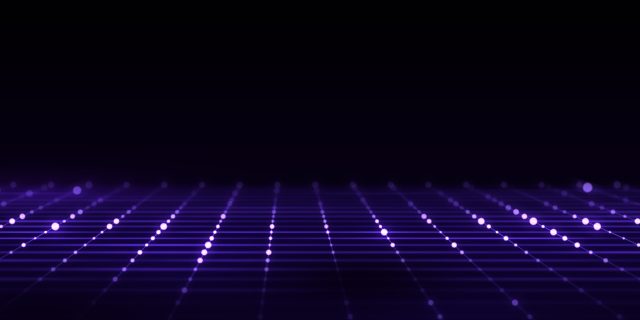
A Shadertoy shader for this background:

```glsl
const vec2 VANISH = vec2(0.906, 0.721);   // vanishing point, in canvas heights
const float ROW_STEP = 0.0925;            // depth between rows
const float ROW_START = 1.5;
const float LAST_ROW = 20.0;
const float COLUMN_STEP = 0.395;
const float COLUMN_START = 0.265;
const float FOCUS_DEPTH = 2.2;
const float FLOOR_EDGE = 0.422;

const vec3 SKY_TOP = vec3(0.003, 0.0, 0.008);
const vec3 SKY_LOW = vec3(0.024, 0.002, 0.072);
const vec3 HAZE = vec3(0.045, 0.012, 0.18);
const vec3 ROW_COLOR = vec3(0.34, 0.18, 0.74);
const vec3 COLUMN_COLOR = vec3(0.38, 0.25, 0.80);
const vec3 BOKEH_COLOR = vec3(0.43, 0.29, 0.80);
const vec3 DOT_COLOR = vec3(0.92, 0.80, 0.97);
const vec3 GLOW_COLOR = vec3(0.36, 0.16, 0.70);

// Pools of light: centre, radius
const int POOL_COUNT = 7;
const vec4 POOLS[POOL_COUNT] = vec4[](
    vec4(0.56, 0.21, 0.25, 0.12),
    vec4(0.15, 0.28, 0.12, 0.05),
    vec4(1.195, 0.28, 0.07, 0.04),
    vec4(1.46, 0.02, 0.28, 0.07),
    vec4(1.70, 0.28, 0.30, 0.06),
    vec4(0.14, 0.396, 0.15, 0.025),
    vec4(1.85, 0.417, 0.07, 0.015));
const vec4 SHADE = vec4(1.13, 0.125, 0.25, 0.075);
const vec4 CORNER_SHADE = vec4(0.10, 0.01, 0.38, 0.09);

float hash(vec2 p) {
    return fract(sin(dot(p, vec2(12.9898, 78.233))) * 43758.5453);
}

float noiseAlong(float x, float seed) {
    float cell = floor(x);
    float t = smoothstep(0.0, 1.0, x - cell);
    return mix(hash(vec2(cell, seed)), hash(vec2(cell + 1.0, seed)), t);
}

float bell(float d) { return exp(-d * d); }

float pool(vec2 p, vec4 shape) {
    return bell(length((p - shape.xy) / shape.zw));
}

float poolLight(vec2 p) {
    float sum = 0.0;
    for (int i = 0; i < POOL_COUNT; i++) sum += pool(p, POOLS[i]);
    return min(sum, 1.0);
}

float shadeAt(vec2 p) {
    return (1.0 - 0.88 * pool(p, SHADE)) * (1.0 - 0.75 * pool(p, CORNER_SHADE));
}

// Disc with a bright core in focus and a dim, wide body out of focus
vec3 gridDot(vec2 p, float row, float column, float pixel) {
    float depth = ROW_START + row * ROW_STEP;
    float slope = COLUMN_START + column * COLUMN_STEP;
    vec2 center = VANISH + vec2(slope, -1.0) / depth;
    float defocus = abs(depth - FOCUS_DEPTH);
    float random = hash(vec2(column, row) + 3.7);
    float band = bell((center.y - 0.27) / 0.10);
    float light = (0.3 * band + 0.08 + 0.65 * poolLight(center)) * shadeAt(center);

    float radius = 0.003 + 0.009 * light * random * random + 0.0055 * defocus;
    float soft = max(pixel, 0.0015 + 0.002 * defocus);
    float d = length(p - center);
    float disc = 1.0 - smoothstep(radius - soft, radius + soft, d);

    // Distant dots are sparse, save for the last row
    float far = smoothstep(2.5, 2.9, depth);
    float sparse = mix(1.0, 0.9 * smoothstep(0.45, 0.95, random), far);
    float power = light * mix(0.5, 1.4, random) * sparse;
    if (row > LAST_ROW - 0.5) power = max(power, 0.22);
    float sharp = 1.0 - smoothstep(0.15, 0.7, defocus);
    vec3 tint = mix(BOKEH_COLOR, DOT_COLOR, max(sharp, 0.5 * light));
    float strength = min(power * mix(0.7, 1.6, sharp), 1.0);
    return tint * disc * strength + GLOW_COLOR * 0.2 * power * bell(d / (radius * 2.4));
}

void mainImage(out vec4 fragColor, in vec2 fragCoord) {
    vec2 p = fragCoord / iResolution.y;
    float pixel = 1.0 / iResolution.y;

    // Sky and glow over the far edge
    vec3 color = mix(SKY_LOW, SKY_TOP, smoothstep(0.4, 1.05, p.y));
    color += vec3(0.05, 0.008, 0.10) * pool(p, vec4(0.1, 0.41, 0.4, 0.06));

    // Floor in perspective
    float drop = max(VANISH.y - p.y, 0.05);
    float depth = 1.0 / drop;
    float slope = (p.x - VANISH.x) * depth;
    float defocus = abs(depth - FOCUS_DEPTH);
    float row = round((depth - ROW_START) / ROW_STEP);
    float column = round((slope - COLUMN_START) / COLUMN_STEP);
    float floorMask = 1.0 - smoothstep(FLOOR_EDGE - 0.025, FLOOR_EDGE + 0.012, p.y);
    float shade = shadeAt(p);
    float light = poolLight(p);
    float band = bell((p.y - 0.25) / 0.135);
    color += HAZE * floorMask * shade * (0.3 + 0.4 * band + 0.25 * light);

    // Rows
    float rowDistance = abs(depth - ROW_START - row * ROW_STEP) * drop * drop;
    float rowWidth = max(0.0024 + 0.0065 * defocus, 0.7 * pixel);
    float streak = mix(0.25, 1.0, noiseAlong(p.x * 2.5, row));
    float rowLight = band * streak * (0.75 + 0.4 * light) / (1.0 + 0.7 * defocus);
    color += ROW_COLOR * bell(rowDistance / rowWidth) * rowLight * shade * floorMask;

    // Columns
    float columnDistance = abs(slope - COLUMN_START - column * COLUMN_STEP)
        * drop / sqrt(1.0 + slope * slope);
    float columnWidth = max(0.0016 + 0.006 * defocus * defocus, 0.6 * pixel);
    float columnLight = (0.12 + 0.5 * band + 0.15 * light) / (1.0 + 3.0 * defocus);
    color += COLUMN_COLOR * bell(columnDistance / columnWidth) * columnLight * shade * floorMask;

    // Dots on the crossings
    for (float i = -2.0; i <= 2.0; i++) {
        float dotRow = min(row, LAST_ROW) + i;
        if (dotRow <= LAST_ROW) color += gridDot(p, dotRow, column, pixel);
    }
    fragColor = vec4(min(color, 1.0), 1.0);
}
```
